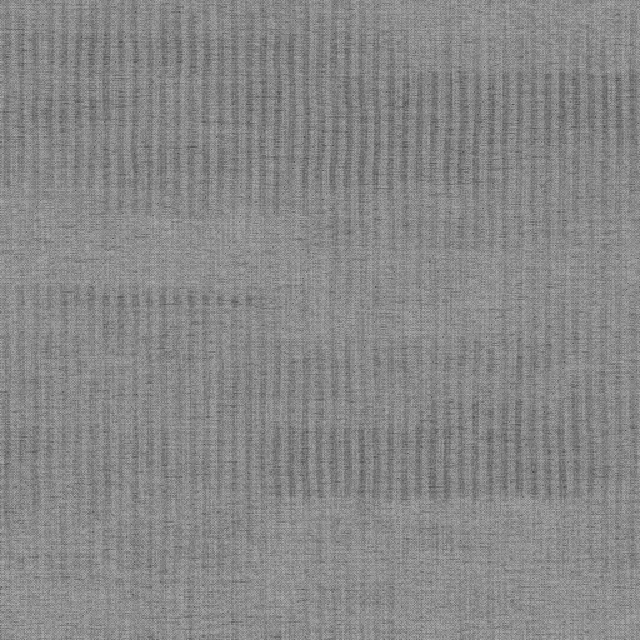
Give the GLSL for this texture, as a WebGL 1 fragment shader.

```glsl
precision highp float;
// Grey woven cloth: 45 soft vertical stripes over a fine checkered weave.
// Horizontal yarn lots with crisp edges make the stripes stronger or fainter,
// and thread noise adds streaks, dark dashes and grain.
uniform vec2 u_resolution;

float hash(vec2 p) {
  return fract(sin(dot(p, vec2(127.1, 311.7))) * 43758.5453);
}

float noise(vec2 p) {
  vec2 i = floor(p), f = fract(p);
  f = f * f * (3.0 - 2.0 * f);
  return mix(mix(hash(i), hash(i + vec2(1.0, 0.0)), f.x),
             mix(hash(i + vec2(0.0, 1.0)), hash(i + vec2(1.0, 1.0)), f.x), f.y);
}

// Strength along one yarn lot, with a random start per row
float lotRow(float x, float row) {
  float p = x + 7.0 * hash(vec2(row, 3.7));
  float edge = smoothstep(0.4, 0.6, fract(p));
  return mix(hash(vec2(floor(p), row)), hash(vec2(floor(p) + 1.0, row)), edge);
}

// Stacked lots, blended over a narrow seam
float yarnLots(vec2 uv, vec2 cells) {
  float y = uv.y * cells.y, row = floor(y), x = uv.x * cells.x;
  float seam = smoothstep(1.0 - 0.005 * cells.y, 1.0, fract(y));
  return mix(lotRow(x, row), lotRow(x, row + 1.0), seam);
}

void main() {
  vec2 uv = gl_FragCoord.xy / u_resolution;
  vec2 thread = uv * 512.0;
  vec2 cell = floor(thread);

  // Stripes, wandering slightly from lot to lot
  float wander = 0.22 * (noise(vec2(uv.x * 14.0, uv.y * 22.0)) - 0.5);
  float phase = uv.x * 45.0 + wander;
  float stripe = floor(phase);
  float bar = smoothstep(-0.45, 0.65, -cos(6.28318 * phase));

  // Broad and thin lots set how strongly the stripes show
  vec2 ragged = uv + vec2(0.0, 0.008 * (hash(vec2(stripe, 9.0)) - 0.5));
  float strength = 0.48 + 0.22 * cos(12.56637 * (uv.y - 0.34));
  strength += 0.75 * (yarnLots(ragged, vec2(2.0, 9.0)) - 0.5);
  strength += 0.4 * (yarnLots(ragged + 3.1, vec2(3.0, 21.0)) - 0.5);
  strength += 0.3 * (noise(vec2(stripe * 3.7, uv.y * 28.0)) - 0.5);
  strength = clamp(strength, 0.08, 1.0);

  // One short row of heavy dashes
  float dashes = smoothstep(0.010, 0.007, abs(uv.y - 0.53))
               * smoothstep(0.08, 0.16, uv.x) * smoothstep(0.42, 0.39, uv.x);
  strength = mix(strength, 1.0, dashes);

  float shade = bar * strength;
  float grey = 0.572 - 0.085 * shade - 0.025 * strength;

  // Checkered weave, flatter inside the dark bars
  vec2 weave = sin(3.14159265 * thread);
  grey += 0.052 * weave.x * weave.y * (1.0 - 0.6 * shade);

  // Uneven warp and weft threads, then grain
  grey += 0.05 * (noise(vec2(cell.x, uv.y * 14.0)) - 0.5);
  grey += 0.06 * (noise(vec2(uv.x * 30.0, cell.y)) - 0.5);
  grey += 0.12 * (hash(cell) - 0.5);

  // Dark weft dashes and scattered specks
  grey -= 0.07 * smoothstep(0.82, 0.92, noise(vec2(uv.x * 85.0, cell.y + 40.0)));
  grey -= 0.12 * step(0.993, hash(cell + 17.3));

  gl_FragColor = vec4(vec3(clamp(grey, 0.0, 1.0)), 1.0);
}
```
